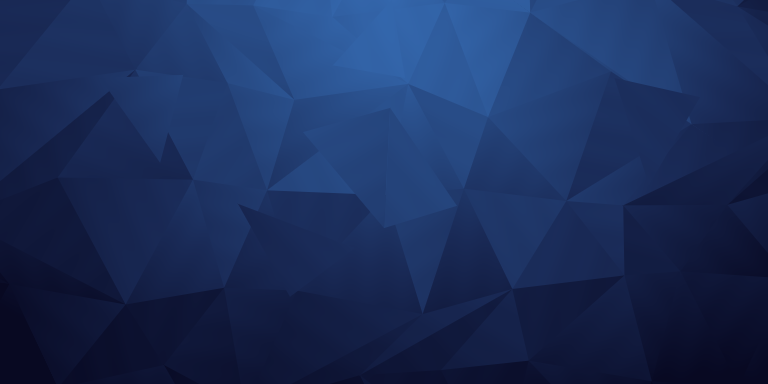
Write a WebGL 1 fragment shader that draws this background.

```glsl
precision highp float;

uniform vec2 u_resolution;

const vec3 NIGHT = vec3(0.03, 0.035, 0.135);
const vec3 NAVY = vec3(0.10, 0.165, 0.34);
const vec3 AZURE = vec3(0.21, 0.42, 0.70);
const float NAVY_LEVEL = 0.4;
const vec2 GLOW_CENTER = vec2(1.02, 1.0);
const vec2 GLOW_STRETCH = vec2(0.8, 1.0);
const float GLOW_FALLOFF = 0.85;
const float CELL_SIZE = 0.25;
const float JITTER = 0.6;
const float TONE_RANGE = 0.13;
const float TILT = 0.35;
const float FLATNESS = 0.4;
const float STREAK = 0.008;

float hash(vec2 v) {
  return fract(sin(dot(v, vec2(127.1, 311.7))) * 43758.55);
}

float cross2(vec2 a, vec2 b) {
  return a.x * b.y - a.y * b.x;
}

// Light level falling away from the top centre
float glow(vec2 p) {
  return 1.0 - GLOW_FALLOFF * length((p - GLOW_CENTER) * GLOW_STRETCH);
}

vec3 ramp(float level) {
  vec3 dark = mix(NIGHT, NAVY, clamp(level / NAVY_LEVEL, 0.0, 1.0));
  float bright = clamp((level - NAVY_LEVEL) / (1.0 - NAVY_LEVEL), 0.0, 1.0);
  return mix(dark, AZURE, bright);
}

// Signed distance inside the edge from a to b
float edgeDistance(vec2 p, vec2 a, vec2 b) {
  return cross2(b - a, p - a) / length(b - a);
}

// Antialiased triangle mask for either winding
float coverage(vec2 p, vec2 a, vec2 b, vec2 c) {
  float winding = sign(cross2(b - a, c - a));
  float inside = min(edgeDistance(p, a, b) * winding,
                 min(edgeDistance(p, b, c) * winding,
                     edgeDistance(p, c, a) * winding));
  return clamp(inside * u_resolution.y + 0.5, 0.0, 1.0);
}

// Facet light level in x, mask in y
vec2 facet(vec2 p, vec2 a, vec2 b, vec2 c, float tone, float angle) {
  vec2 center = (a + b + c) / 3.0;
  vec2 slope = vec2(cos(angle), sin(angle));
  vec2 offset = p - center;
  float level = mix(glow(p), glow(center), FLATNESS);
  level += tone + TILT * dot(offset, slope);
  level += STREAK * sin(70.0 * cross2(slope, offset) + angle);
  return vec2(level, coverage(p, a, b, c));
}

vec2 meshFacet(vec2 p, vec2 a, vec2 b, vec2 c, vec2 seed) {
  float tone = TONE_RANGE * (hash(seed) - 0.5);
  return facet(p, a, b, c, tone, 6.283 * hash(seed + 5.3));
}

vec2 meshVertex(vec2 id) {
  vec2 shift = vec2(hash(id), hash(id + 17.7)) - 0.5;
  float stagger = 0.5 * mod(id.y, 2.0) - 0.25;
  return CELL_SIZE * (id + vec2(stagger, 0.0) + JITTER * shift);
}

// Jittered grid, each cell split along a random diagonal
float meshLevel(vec2 p) {
  vec2 cell = floor(p / CELL_SIZE);
  vec2 total = vec2(0.0);
  for (int j = -1; j <= 1; j++) {
    for (int i = -1; i <= 1; i++) {
      vec2 id = cell + vec2(float(i), float(j));
      vec2 a = meshVertex(id);
      vec2 b = meshVertex(id + vec2(1.0, 0.0));
      vec2 c = meshVertex(id + vec2(1.0, 1.0));
      vec2 d = meshVertex(id + vec2(0.0, 1.0));
      bool rising = hash(id + 9.1) > 0.5;
      vec2 first = rising ? meshFacet(p, a, b, c, id + 0.3) : meshFacet(p, a, b, d, id + 0.3);
      vec2 second = rising ? meshFacet(p, a, c, d, id + 0.7) : meshFacet(p, b, c, d, id + 0.7);
      total += vec2(first.x * first.y, first.y);
      total += vec2(second.x * second.y, second.y);
    }
  }
  return total.y > 0.001 ? total.x / total.y : glow(p);
}

float blend(float level, vec2 face) {
  return mix(level, face.x, face.y);
}

void main() {
  vec2 p = gl_FragCoord.xy / u_resolution.y;
  p.x += 1.0 - 0.5 * u_resolution.x / u_resolution.y;
  float level = meshLevel(p);

  // Central kite with a shared spine
  vec2 apex = vec2(1.016, 0.719);
  vec2 foot = vec2(1.0, 0.406);
  level = blend(level, facet(p, apex, vec2(0.789, 0.656), foot, -0.01, 3.6));
  level = blend(level, facet(p, apex, foot, vec2(1.19, 0.464), 0.04, -0.9));

  // Large facets around the kite
  level = blend(level, facet(p, vec2(0.867, 0.83), vec2(1.02, 1.0), vec2(1.055, 0.797), 0.04, -1.2));
  level = blend(level, facet(p, vec2(0.26, 0.797), vec2(0.477, 0.805), vec2(0.417, 0.576), 0.02, 0.5));
  level = blend(level, facet(p, vec2(1.6, 0.797), vec2(1.823, 0.747), vec2(1.69, 0.518), -0.03, -0.8));
  level = blend(level, facet(p, vec2(0.62, 0.469), vec2(0.924, 0.354), vec2(0.755, 0.227), -0.04, -0.7));

  gl_FragColor = vec4(ramp(level), 1.0);
}
```
